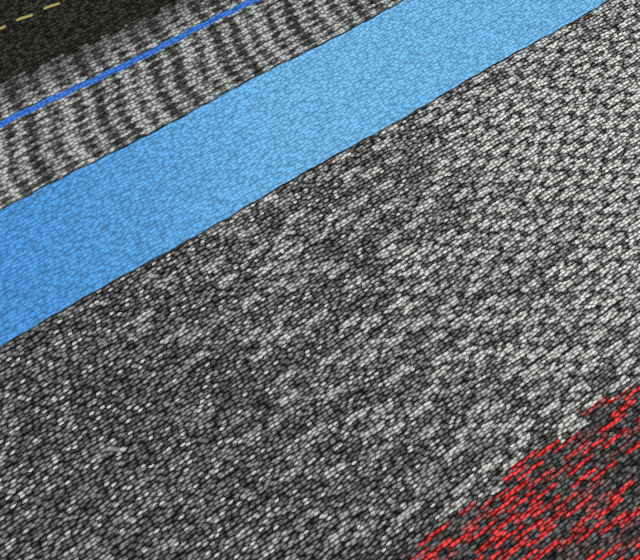
Reproduce this texture procedurally as a Shadertoy shader.

```glsl
// Looped carpet seen at an angle: charcoal weave with pale dashes, blue bands and a red corner.

float hash(vec2 p) {
    p = fract(p * vec2(0.1031, 0.1137));
    p += dot(p, p.yx + 33.3);
    return fract((p.x + p.y) * p.x * 7.13);
}

// Cellular noise: xy = cell of the nearest loop, z = distance to its centre
vec3 yarnLoops(vec2 g) {
    vec3 nearest = vec3(0.0, 0.0, 9.0);
    for (int j = -1; j <= 1; j++)
    for (int i = -1; i <= 1; i++) {
        vec2 cell = floor(g) + vec2(i, j);
        vec2 jitter = vec2(hash(cell + 11.0), hash(cell + 57.0)) - 0.5;
        float d = length((g - cell - 0.5 - 0.65 * jitter) * vec2(0.8, 1.0));
        if (d < nearest.z) nearest = vec3(cell, d);
    }
    return nearest;
}

// Soft dashes in staggered rows, each with its own strength
float dashes(vec2 g, vec2 size, float density) {
    float row = floor(g.y / size.y);
    float along = g.x / size.x + 0.5 * mod(row, 2.0) + 0.3 * hash(vec2(row, 3.0));
    vec2 q = abs(vec2(fract(along), fract(g.y / size.y)) - 0.5);
    float strength = smoothstep(-0.15, 0.3, density - hash(vec2(floor(along), row) + 200.0));
    return strength * smoothstep(0.45, 0.27, q.x) * smoothstep(0.46, 0.25, q.y);
}

float above(float c, float edge) {
    float soft = 1.2 / iResolution.y;
    return smoothstep(edge - soft, edge + soft, c);
}

void mainImage(out vec4 fragColor, in vec2 fragCoord) {
    vec2 p = fragCoord / iResolution.y;

    // Perspective: c is constant along each converging band, g counts loops
    float c = (p.y - 0.645 * p.x) / (1.0 - 0.2 * p.x);
    float u = (p.x - 0.6 + 0.45 * p.y) / (1.5 - 0.5 * p.y);
    vec2 g = vec2(u * 118.0, c * (118.0 + 20.0 * c)) + 300.0;
    c += 0.001 * sin(g.x * 0.9) + 0.002 * sin(g.x * 0.13);

    vec3 loopInfo = yarnLoops(g);
    vec2 cell = loopInfo.xy;
    float tone = hash(cell + 91.0);
    float relief = 1.25 - 0.95 * smoothstep(0.12, 0.7, loopInfo.z);
    vec2 stitch = mix(cell + 0.5, g, 0.6);

    // Charcoal field, with pale dashes gathering toward the upper right
    float light = clamp(0.75 * p.x + 0.75 * p.y - 0.34, 0.04, 1.0);
    light *= 0.75 + 0.25 * smoothstep(0.38, 0.25, c);
    float pale = dashes(stitch, vec2(6.0, 2.9), 0.05 + 1.1 * light);
    float fleck = smoothstep(0.84, 0.98, tone);
    float grey = mix(0.22, 0.5, tone) + 0.04 * light;
    grey = mix(grey, 0.68 + 0.16 * tone, max(pale * (0.6 + 0.35 * light), 0.45 * fleck));
    vec3 col = vec3(grey, grey, grey * 0.985) * mix(relief, 1.0, 0.3 * pale);

    // Thin red streaks in the near corner
    float streak = dashes(stitch, vec2(8.0, 1.7), 0.72);
    float ragged = hash(vec2(floor(g.x / 6.0), 5.0)) - 0.5;
    float redZone = 1.0 - above(c, -0.535 + 0.05 * ragged);
    vec3 red = mix(vec3(0.66, 0.16, 0.16), vec3(0.92, 0.27, 0.26), tone);
    vec3 redWeave = mix(vec3(0.16 + 0.24 * tone), red, streak);
    col = mix(col, redWeave * mix(1.0, relief, 0.8), redZone);

    // Ribbed grey strip beyond the blue band: short picks between dark columns
    float ribs = sin(g.x * 1.3 + 0.9 * sin(g.y * 0.31) + 0.8 * sin(g.x * 0.21));
    float picks = sin(g.y * 2.7 + 0.8 * sin(g.x * 0.33));
    float weave = 0.55 + 0.25 * ribs + 0.2 * picks + 0.12 * sin(g.x * 0.4) + 0.45 * (tone - 0.5);
    weave = smoothstep(0.0, 1.0, weave) * (1.0 - 0.55 * smoothstep(0.78, 0.85, c));
    vec3 ribbed = mix(vec3(0.2, 0.2, 0.19), vec3(0.68, 0.69, 0.68), weave);
    col = mix(col, ribbed * mix(1.0, relief, 0.6), above(c, 0.6235));

    // Narrow blue line on the ribbed strip
    vec3 lineBlue = vec3(0.24, 0.46, 0.82) * mix(1.0, relief, 0.35);
    col = mix(col, lineBlue, above(c, 0.77) - above(c, 0.782));

    // Black far corner with a yellow running stitch
    float farEdge = 0.846 + 0.014 * (hash(vec2(floor(g.x / 3.0), 8.0)) - 0.5);
    vec3 black = vec3(0.18, 0.18, 0.165) * (0.65 + 0.6 * tone) * mix(1.0, relief, 0.6);
    col = mix(col, black, above(c, farEdge));
    float yellow = smoothstep(-0.6, 0.0, sin(g.x * 0.95));
    col = mix(col, vec3(0.7, 0.64, 0.36), yellow * (above(c, 0.9455) - above(c, 0.9505)));

    // Broad blue band with dark seams, paler with distance
    float seams = above(c, 0.379) - above(c, 0.6255);
    col = mix(col, vec3(0.13, 0.15, 0.17), 0.75 * seams);
    float distance01 = smoothstep(0.0, 0.75, p.x + 0.3 * (p.y - 0.4));
    vec3 blue = mix(vec3(0.3, 0.58, 0.84), vec3(0.44, 0.71, 0.9), distance01);
    blue *= (0.92 + 0.15 * tone) * mix(1.0, relief, 0.25);
    col = mix(col, blue, above(c, 0.382) - above(c, 0.6225));

    fragColor = vec4(clamp(col, 0.0, 1.0), 1.0);
}
```
